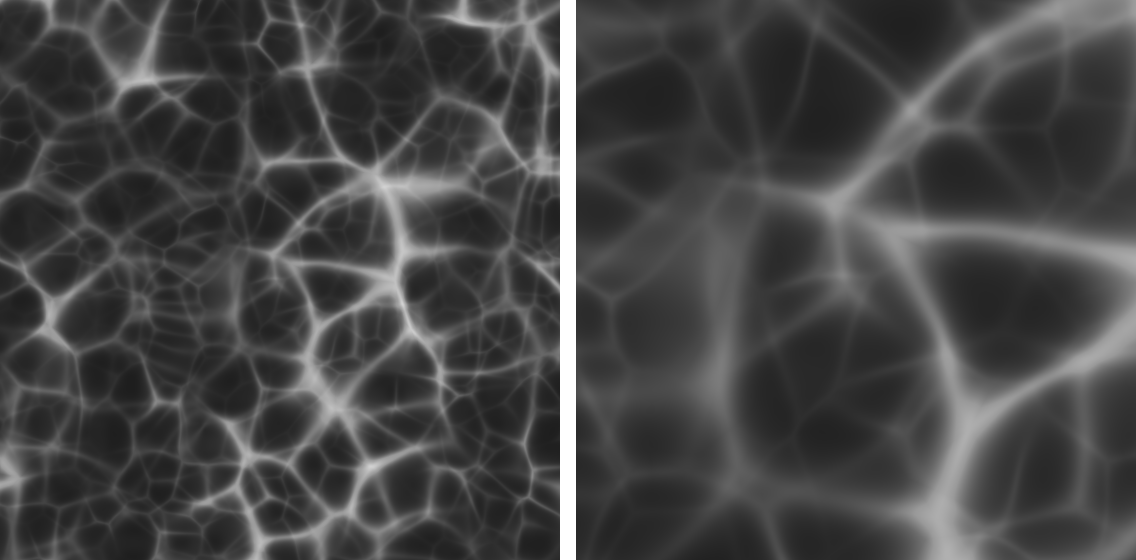
Left: the whole. Right: its middle third, enlarged.
A Shadertoy shader for this texture:

```glsl
const float BACKGROUND = 0.122;     // grey of the empty cells
const float MOTTLE = 0.03;          // faint cloudiness of the cells
const float MAIN_CELLS = 7.2;       // cells across the canvas
const float LAYER_GROWTH = 1.45;    // cell density ratio between layers
const float LAYER_FADE = 0.42;      // brightness ratio between layers
const int LAYERS = 3;
const float FAINT_STRAND = 0.04;
const float BRIGHT_STRAND = 0.56;
const float THIN_STRAND = 0.075;    // strand widths in cell units
const float WIDE_STRAND = 0.16;
const float KNOT_SIZE = 0.2;
const float KNOT_GLOW = 0.6;
const float BROAD_WARP = 0.06;
const float FINE_WARP = 0.014;

vec2 hash22(vec2 p) {
    vec3 q = fract(p.xyx * vec3(0.1031, 0.1030, 0.0973));
    q += dot(q, q.yzx + 33.33);
    return fract((q.xx + q.yz) * q.zy);
}

// Two independent channels of smooth value noise
vec2 noise2(vec2 p) {
    vec2 i = floor(p), f = fract(p);
    f = f * f * f * (f * (f * 6.0 - 15.0) + 10.0);
    vec2 low = mix(hash22(i), hash22(i + vec2(1, 0)), f.x);
    vec2 high = mix(hash22(i + vec2(0, 1)), hash22(i + vec2(1, 1)), f.x);
    return mix(low, high, f.y);
}

// Distances to the three nearest scattered points
vec3 nearestThree(vec2 p) {
    vec2 cell = floor(p);
    vec3 d = vec3(9.0);
    for (int y = -2; y <= 2; y++)
    for (int x = -2; x <= 2; x++) {
        vec2 c = cell + vec2(x, y);
        float r = length(c + hash22(c) - p);
        if (r < d.x) d = vec3(r, d.xy);
        else if (r < d.y) d = vec3(d.x, r, d.y);
        else d.z = min(d.z, r);
    }
    return d;
}

vec2 warp(vec2 p, vec2 seed) {
    p += BROAD_WARP * (noise2(p * 5.0 + seed) - 0.5);
    return p + FINE_WARP * (noise2(p * 15.0 + seed) - 0.5);
}

// Soft cell borders whose width and brightness drift along their length
float strands(vec2 p) {
    vec3 d = nearestThree(p);
    vec2 drift = noise2(p * 0.95 + 57.0);
    float width = mix(THIN_STRAND, WIDE_STRAND, drift.y);
    float edge = (d.y - d.x) / width;
    float knot = (d.z - d.x) / KNOT_SIZE;
    float strength = mix(FAINT_STRAND, BRIGHT_STRAND, drift.x * drift.x);
    return strength * (1.0 / (1.0 + edge * edge) + KNOT_GLOW * exp(-knot * knot));
}

void mainImage(out vec4 fragColor, in vec2 fragCoord) {
    vec2 uv = fragCoord / iResolution.y;

    // Cloudy ground
    float grey = BACKGROUND + MOTTLE * (noise2(uv * 34.0).x - 0.5);

    // Main web, then finer and fainter wisps
    float density = MAIN_CELLS, gain = 1.0;
    for (int i = 0; i < LAYERS; i++) {
        vec2 seed = vec2(17.0, 41.0) * float(i + 1);
        grey += gain * strands(warp(uv, seed) * density + seed);
        density *= LAYER_GROWTH;
        gain *= LAYER_FADE;
    }

    // Soft shoulder for the brightest knots
    grey -= 0.5 * max(grey - 0.6, 0.0);
    fragColor = vec4(vec3(clamp(grey, 0.0, 1.0)), 1.0);
}
```
